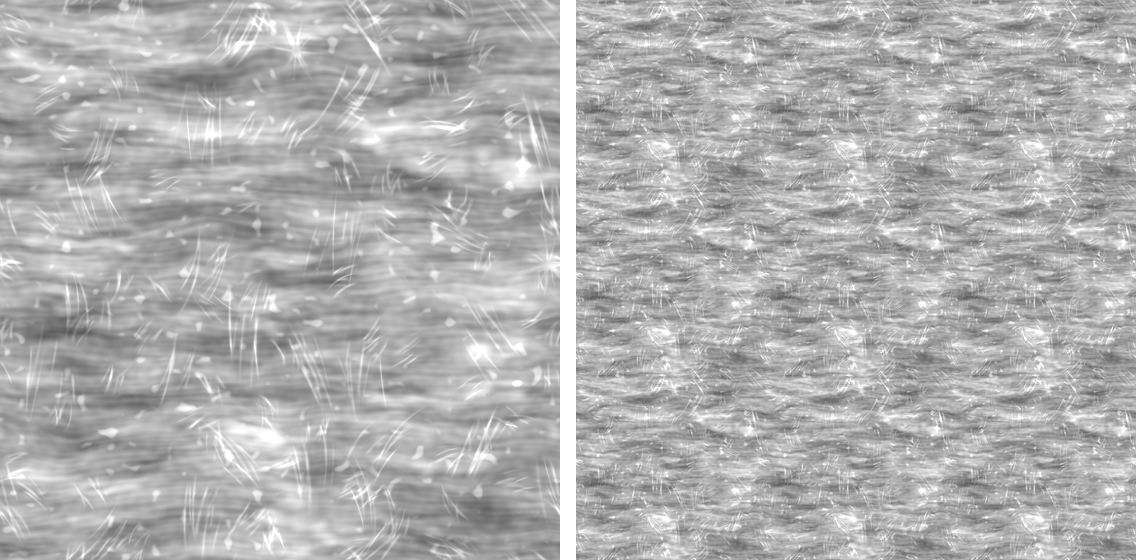
Left, the tile; right, the same tile 3 across and 3 down.
Reproduce this texture procedurally as a three.js fragment shader.

```glsl
// Draws a tileable grey brushed surface with wavy streaks, pale smears and tufts of fine scratches.
varying vec2 vUv;

const float PI = 3.14159265;
const float BASE_GREY = 0.655;
const int STRANDS = 7;

// Hashes
float hash(vec2 cell, float seed) {
  vec3 p = fract(vec3(cell.xyx + seed * 1.37) * vec3(0.1031, 0.1030, 0.0973));
  p += dot(p, p.yzx + 33.33);
  return fract((p.x + p.y) * p.z);
}

vec2 hash2(vec2 cell, float seed) {
  return vec2(hash(cell, seed), hash(cell, seed + 17.3));
}

// Gradient noise that wraps after a whole number of cells
float cornerSlope(vec2 cell, vec2 offset, vec2 cells, float seed) {
  float angle = 2.0 * PI * hash(mod(cell, cells), seed);
  return dot(vec2(cos(angle), sin(angle)), offset);
}

float gradientNoise(vec2 uv, vec2 cells, float seed) {
  vec2 p = uv * cells;
  vec2 i = floor(p);
  vec2 f = p - i;
  vec2 u = f * f * f * (f * (f * 6.0 - 15.0) + 10.0);
  vec2 e = vec2(1.0, 0.0);
  float low = mix(cornerSlope(i, f, cells, seed),
                  cornerSlope(i + e.xy, f - e.xy, cells, seed), u.x);
  float high = mix(cornerSlope(i + e.yx, f - e.yx, cells, seed),
                   cornerSlope(i + e.xx, f - e.xx, cells, seed), u.x);
  return mix(low, high, u.y);
}

// Horizontal streaks, from broad bands to fine fibres
float streaks(vec2 uv) {
  float n = 0.25 * gradientNoise(uv, vec2(3.0, 11.0), 1.0);
  n += 0.21 * gradientNoise(uv, vec2(6.0, 25.0), 2.0);
  n += 0.16 * gradientNoise(uv, vec2(11.0, 54.0), 3.0);
  n += 0.10 * gradientNoise(uv, vec2(17.0, 118.0), 4.0);
  n += 0.08 * gradientNoise(uv, vec2(48.0, 64.0), 5.0);
  return n;
}

// Pale smears with ragged edges
float smears(vec2 uv) {
  float body = gradientNoise(uv, vec2(5.0, 15.0), 6.0);
  float ragged = gradientNoise(uv, vec2(20.0, 38.0), 7.0);
  return smoothstep(0.16, 0.62, body + 0.5 * ragged);
}

// Small white flecks gathered in patches
float flecks(vec2 uv) {
  float grain = gradientNoise(uv, vec2(38.0, 46.0), 8.0);
  float patches = gradientNoise(uv, vec2(7.0, 9.0), 9.0);
  return smoothstep(0.30, 0.58, grain + 0.35 * patches);
}

// One soft, tapered, bent line along the x axis
float strand(vec2 p, float halfLength, float width, float bend) {
  float across = (p.y - bend * p.x * p.x) / width;
  float taper = 1.0 - smoothstep(0.35, 1.0, abs(p.x) / halfLength);
  return exp(-across * across) * taper;
}

// Strands scattered about a tuft centre: tilt turns the tuft, fan spreads it
float tuft(vec2 p, vec2 id, float reach, float tilt, float fan, float spacing, float seed) {
  float heading = 0.5 * PI + (hash(id, seed) - 0.5) * tilt;
  float bend = (hash(id, seed + 3.1) - 0.5) * 0.5 / reach;
  float light = 0.0;
  for (int k = 0; k < STRANDS; k++) {
    float s = seed + 5.7 * float(k + 1);
    vec2 shape = hash2(id, s);
    vec2 jitter = hash2(id, s + 41.9) - 0.5;
    float angle = heading + (shape.x - 0.5) * fan;
    float c = cos(angle);
    float n = sin(angle);
    vec2 q = vec2(c * p.x + n * p.y, c * p.y - n * p.x);
    q -= jitter * spacing * vec2(0.8, 1.0);
    float halfLength = reach * mix(0.35, 1.0, shape.y);
    float width = mix(0.0014, 0.0029, hash(id, s + 71.3));
    light += mix(0.3, 1.0, shape.x) * strand(q, halfLength, width, bend);
  }
  return light;
}

// Wrapping grid of tufts; density is the share of cells in use
float scratches(vec2 uv, float cells, float density, float reach, float tilt,
                float fan, float spacing, float glow, float seed) {
  vec2 base = floor(uv * cells);
  float light = 0.0;
  for (int y = -1; y <= 1; y++) {
    for (int x = -1; x <= 1; x++) {
      vec2 cell = base + vec2(float(x), float(y));
      vec2 id = mod(cell, cells);
      if (hash(id, seed + 91.0) > density) continue;
      vec2 p = uv - (cell + hash2(id, seed + 57.0)) / cells;
      light += tuft(p, id, reach, tilt, fan, spacing, seed);
      light += glow * exp(-dot(p, p) / (0.06 * reach * reach));
    }
  }
  return light;
}

void main() {
  // Gentle waves bend the streaks
  float wave = gradientNoise(vUv, vec2(4.0, 5.0), 10.0);
  float ripple = gradientNoise(vUv, vec2(13.0, 16.0), 11.0);
  vec2 wavy = vUv + vec2(0.0, 0.025 * wave + 0.007 * ripple);

  // Long tufts, short hooks and a few starbursts
  float marks = scratches(vUv, 6.0, 0.75, 0.085, 1.7, 0.35, 0.085, 0.0, 20.0);
  marks += 0.9 * scratches(vUv, 11.0, 0.6, 0.035, 2.8, 0.8, 0.045, 0.0, 130.0);
  marks += 1.1 * scratches(vUv, 3.0, 0.3, 0.075, PI, PI, 0.008, 1.0, 240.0);
  float wear = 0.75 + 0.9 * gradientNoise(wavy, vec2(12.0, 40.0), 12.0);

  float grey = BASE_GREY + streaks(wavy) + 0.19 * smears(wavy);
  grey += 0.20 * flecks(vUv) + 0.24 * wear * min(marks, 1.8);
  gl_FragColor = vec4(vec3(clamp(grey, 0.0, 1.0)), 1.0);
}
```
